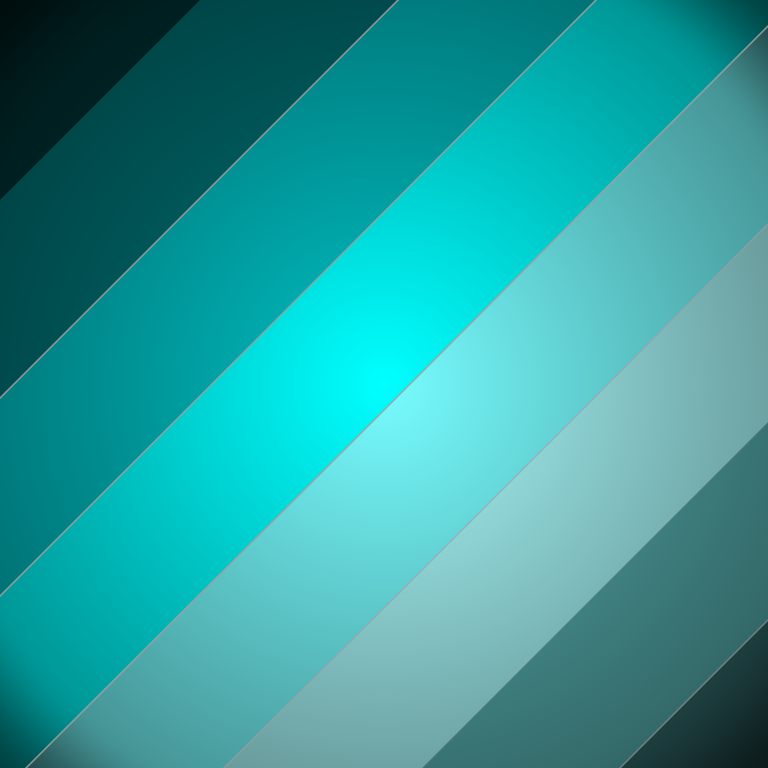
Reproduce this background procedurally as a three.js fragment shader.

```glsl
// Eight diagonal bands running from dark teal through cyan to pale slate.
// Evenly spaced seams split the diagonal coordinate, fine grey lines mark
// most of them, and a radial light from the centre darkens the corners.
varying vec2 vUv;

const float FIRST_SEAM = 0.2605;    // diagonal coordinate of the first seam
const float SEAM_STEP = 0.2578;     // spacing along the diagonal coordinate
const float EDGE_SOFT = 0.0008;     // half width of the smoothed band edge
const float LINE_HALF = 0.0006;     // half width of a seam line
const float LIGHT_FALLOFF = 0.70;   // light lost per unit of radius
const float CORNER_DROP = 0.50;     // extra light lost in the far corners
const float CORNER_START = 0.57;
const float CORNER_END = 0.72;
const vec3 LINE_COLOR = vec3(0.64, 0.62, 0.62);

const vec3 NIGHT = vec3(0.000, 0.200, 0.205);
const vec3 DEEP_TEAL = vec3(0.000, 0.445, 0.455);
const vec3 TEAL = vec3(0.000, 0.750, 0.765);
const vec3 CYAN = vec3(0.000, 1.000, 1.000);
const vec3 AQUA = vec3(0.465, 0.990, 1.000);
const vec3 MIST = vec3(0.660, 0.980, 0.985);
const vec3 SLATE = vec3(0.340, 0.690, 0.690);
const vec3 DARK_SLATE = vec3(0.190, 0.405, 0.410);

// Unlit colour of each band, counted from the upper left
vec3 bandColor(int band) {
  if (band == 0) return NIGHT;
  if (band == 1) return DEEP_TEAL;
  if (band == 2) return TEAL;
  if (band == 3) return CYAN;
  if (band == 4) return AQUA;
  if (band == 5) return MIST;
  if (band == 6) return SLATE;
  return DARK_SLATE;
}

// Opacity of the line on each seam; two seams are almost bare
float lineStrength(int seam) {
  if (seam == 0) return 0.0;
  if (seam == 5) return 0.15;
  return seam < 4 ? 0.85 : 0.55;
}

// Radial light with an added drop in the corners
float centreLight(vec2 p) {
  float radius = length(p - 0.5);
  float corner = smoothstep(CORNER_START, CORNER_END, radius);
  return (1.0 - LIGHT_FALLOFF * radius) * (1.0 - CORNER_DROP * corner);
}

void main() {
  float diagonal = vUv.x + 1.0 - vUv.y;
  vec3 color = bandColor(0);
  float line = 0.0;

  // Stack the bands and gather their seam lines
  for (int i = 0; i < 7; i++) {
    float seam = FIRST_SEAM + SEAM_STEP * float(i);
    float dist = (diagonal - seam) * 0.7071;
    color = mix(color, bandColor(i + 1), smoothstep(-EDGE_SOFT, EDGE_SOFT, dist));
    float cover = 1.0 - smoothstep(LINE_HALF, LINE_HALF + EDGE_SOFT, abs(dist));
    line = max(line, cover * lineStrength(i));
  }

  color *= centreLight(vUv);
  color = mix(color, LINE_COLOR, line);
  gl_FragColor = vec4(color, 1.0);
}
```
